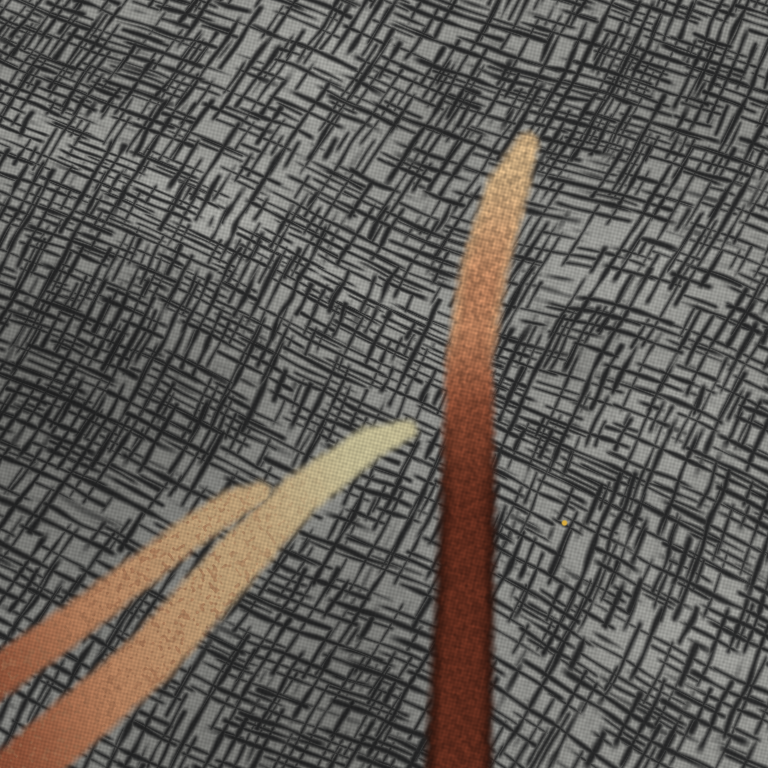
Give the GLSL for this texture, as a Shadertoy shader.

```glsl
const vec3 CLOTH = vec3(0.575, 0.577, 0.56);
const vec3 INK = vec3(0.12, 0.122, 0.125);
const vec3 CREAM = vec3(0.74, 0.71, 0.56);
const vec3 SAND = vec3(0.76, 0.64, 0.48);
const vec3 CORAL = vec3(0.68, 0.47, 0.34);
const vec3 RUST = vec3(0.52, 0.29, 0.20);
const vec3 UMBER = vec3(0.36, 0.165, 0.11);
const float STEEP_ANGLE = 1.05;
const float SHALLOW_ANGLE = -0.44;
const float THREADS = 54.0;
const float WEAVE = 150.0;
const float EDGE = 0.008;

// Stroke spines: x, y, radius
const vec3 TALL[6] = vec3[6](
    vec3(0.686, 0.812, 0.015), vec3(0.660, 0.752, 0.028), vec3(0.630, 0.648, 0.031),
    vec3(0.611, 0.530, 0.030), vec3(0.609, 0.323, 0.036), vec3(0.595, -0.05, 0.044));
const vec3 LONG_BRANCH[6] = vec3[6](
    vec3(0.529, 0.440, 0.013), vec3(0.482, 0.423, 0.022), vec3(0.390, 0.355, 0.028),
    vec3(0.315, 0.278, 0.033), vec3(0.195, 0.143, 0.035), vec3(-0.05, -0.07, 0.038));
const vec3 SHORT_BRANCH[6] = vec3[6](
    vec3(0.338, 0.358, 0.015), vec3(0.306, 0.344, 0.020), vec3(0.250, 0.308, 0.021),
    vec3(0.195, 0.265, 0.022), vec3(0.078, 0.176, 0.025), vec3(-0.06, 0.08, 0.028));

float hash(vec2 p) {
    p = fract(p * vec2(0.1031, 0.1130));
    p += dot(p, p.yx + 33.33);
    return fract((p.x + p.y) * p.x * 17.0);
}

float noise(vec2 p) {
    vec2 i = floor(p) + 200.0, f = fract(p);
    f = f * f * (3.0 - 2.0 * f);
    return mix(mix(hash(i), hash(i + vec2(1, 0)), f.x),
               mix(hash(i + vec2(0, 1)), hash(i + 1.0), f.x), f.y);
}

vec2 turn(vec2 p, float a) {
    return vec2(dot(p, vec2(cos(a), sin(a))), dot(p, vec2(-sin(a), cos(a))));
}

float blob(vec2 p, float x, float y, float w, float h) {
    vec2 q = (p - vec2(x, y)) / vec2(w, h);
    return exp(-dot(q, q));
}

// Distance to a tapered chain of segments
float strokeDistance(vec2 p, vec3 spine[6]) {
    float d = 10.0;
    for (int i = 0; i < 5; i++) {
        vec3 a = spine[i], ab = spine[i + 1] - a;
        vec3 c = a + ab * clamp(dot(p - a.xy, ab.xy) / dot(ab.xy, ab.xy), 0.0, 1.0);
        d = min(d, length(p - c.xy) - c.z);
    }
    return d;
}

// Broken parallel lines running along the given angle
float brokenLines(vec2 p, float angle, float count, float density, float seed) {
    vec2 q = turn(p, angle);
    float v = q.y * count + 0.3 * noise(q * vec2(22.0, 30.0) + seed), row = floor(v);
    float presence = noise(vec2(q.x * 17.0 + hash(vec2(row, seed)) * 50.0, row * 3.0 + seed));
    float halfWidth = 0.11 + 0.14 * noise(vec2(q.x * 40.0, row + seed)), soft = 0.0036 * count;
    return smoothstep(-0.08, 0.08, presence - 1.0 + density)
        * (1.0 - smoothstep(halfWidth - soft, halfWidth + soft, abs(fract(v) - 0.5)));
}

// Where the print crowds (positive) or thins out (negative)
float crowding(vec2 p) {
    return blob(p, 0.08, 0.57, 0.18, 0.11) + blob(p, 0.03, 0.91, 0.14, 0.06)
        + blob(p, 0.56, 0.84, 0.08, 0.10) + blob(p, 0.90, 0.87, 0.13, 0.09)
        + blob(p, 0.47, 0.15, 0.10, 0.17) + blob(p, 0.75, 0.53, 0.08, 0.06)
        + 0.8 * blob(p, 0.25, 0.47, 0.17, 0.09) - blob(p, 0.83, 0.65, 0.13, 0.06)
        - blob(p, 0.90, 0.17, 0.10, 0.09) - 0.8 * blob(p, 0.28, 0.73, 0.09, 0.07)
        - blob(p, 0.88, 0.45, 0.10, 0.06) - blob(p, 0.42, 0.92, 0.10, 0.08);
}

vec3 clothColour(vec2 p) {
    // A diagonal fold bends and tightens the print
    float fold = p.y - 0.85 + 0.53 * p.x, reach = 1.0 - smoothstep(0.50, 0.85, p.x);
    vec2 q = p * (1.0 + 0.15 * p.y) + reach * vec2(0.02, 0.035) * tanh(fold * 12.0);
    q += 0.010 * vec2(sin(p.y * 9.0 + p.x * 4.0), sin(p.x * 8.0 - p.y * 5.0));
    float crowd = crowding(p), ink = 0.0;
    float density = 0.47 + 0.14 * noise(p * 9.0 + 3.0) + 0.09 * crowd;
    for (int i = 0; i < 2; i++) {
        float k = float(i), count = THREADS * (1.0 + 0.5 * k), amount = density - 0.14 * k;
        ink = max(ink, brokenLines(q, STEEP_ANGLE, count, amount, 7.0 + 20.0 * k));
        ink = max(ink, brokenLines(q, SHALLOW_ANGLE, count, amount, 61.0 + 20.0 * k));
    }
    // Broad light and shade
    float light = 0.98 - 0.08 * crowd + 0.04 * blob(p, 0.40, 0.78, 0.30, 0.20);
    light -= 0.20 * blob(p, 0.0, 0.42, 0.30, 0.24) + 0.16 * blob(p, 0.30, 0.02, 0.32, 0.24);
    light += 0.06 * reach * exp(-pow((fold - 0.015) * 25.0, 2.0));
    return mix(CLOTH * light, INK * (0.4 + 0.6 * light), ink * 0.93);
}

void mainImage(out vec4 fragColor, in vec2 fragCoord) {
    vec2 p = fragCoord / iResolution.y;
    vec3 colour = clothColour(p);
    float grain = noise(turn(p, 0.6) * 230.0), fray = (noise(p * 110.0) - 0.5) * 0.003;

    // Pair of pale branches
    float branch = min(strokeDistance(p, LONG_BRANCH), strokeDistance(p, SHORT_BRANCH)) + fray;
    float along = p.x + 0.35 * (p.y - 0.3);
    vec3 paint = mix(RUST, CORAL, smoothstep(-0.12, 0.10, along));
    paint = mix(paint, SAND * 0.94, smoothstep(0.02, 0.30, along));
    paint = mix(paint, CREAM, smoothstep(0.30, 0.52, along));
    paint = mix(paint, CORAL * 0.85, 0.6 * smoothstep(0.55, 0.85, grain) * smoothstep(0.5, 0.2, along));
    colour = mix(colour, paint, 1.0 - smoothstep(-EDGE, EDGE, branch));

    // Tall stroke, darkening toward its foot
    float tall = strokeDistance(p, TALL) + fray;
    paint = mix(UMBER, RUST, smoothstep(0.32, 0.52, p.y));
    paint = mix(paint, CORAL, smoothstep(0.46, 0.59, p.y));
    paint = mix(paint, SAND, smoothstep(0.60, 0.80, p.y));
    paint = mix(paint, SAND, 0.45 * smoothstep(-0.018, 0.0, tall) * smoothstep(0.5, 0.6, p.y));
    paint *= 1.0 - 0.5 * smoothstep(-0.02, 0.0, tall) * smoothstep(0.5, 0.3, p.y);
    colour = mix(colour, paint * (0.84 + 0.32 * grain), 1.0 - smoothstep(-EDGE, EDGE, tall));

    // Fine weave and a small bright fleck
    vec2 w = turn(p, 0.55) * WEAVE * 6.2832;
    colour *= 1.0 + 0.07 * sin(w.x) * sin(w.y) + 0.10 * (noise(p * 260.0) - 0.5);
    float fleck = 1.0 - smoothstep(0.002, 0.005, length(p - vec2(0.735, 0.319)));
    fragColor = vec4(mix(colour, vec3(0.85, 0.68, 0.25), fleck), 1.0);
}
```
